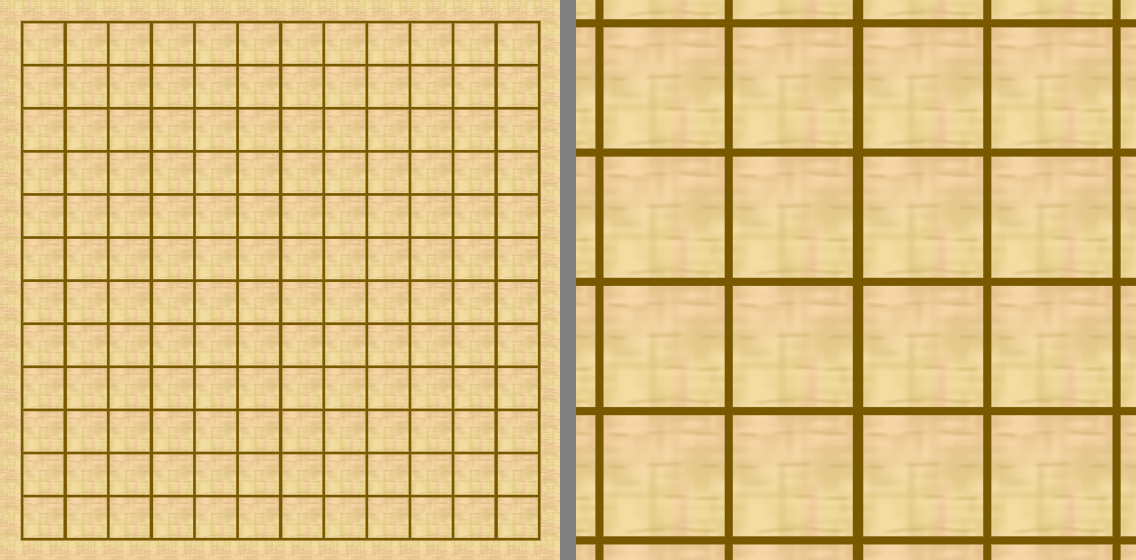
Left: the whole. Right: its middle third, enlarged.
Write a Shadertoy shader that draws this pattern.

```glsl
// A square board of 12 by 12 cells ruled in dark olive over pale wood.
// Each cell repeats one tile of grain, woven from periodic value noise
// stretched along and across; the rules are distances to whole numbers.

#define CELLS 12.0
#define ORIGIN vec2(0.0395, 0.0372)
#define CELL_SIZE 0.07695
#define THIN_HALF 0.0315
#define THICK_HALF 0.0405
#define MARGIN_SCALE 1.6
#define LINE_COLOR vec3(0.47, 0.35, 0.0)
#define PALE_WOOD vec3(0.955, 0.857, 0.652)
#define TAN_WOOD vec3(0.890, 0.785, 0.550)
#define DARK_GRAIN vec3(0.79, 0.67, 0.40)
#define PINK_TINT vec3(0.012, -0.018, 0.004)
#define YELLOW_TINT vec3(-0.008, 0.010, -0.045)

float hash(vec2 p) {
    return fract(sin(dot(p, vec2(127.1, 311.7))) * 43758.5453);
}

// Value noise that repeats once per unit tile, with freq lattice steps
float tileNoise(vec2 tile, vec2 freq, float seed) {
    vec2 p = tile * freq;
    vec2 i = floor(p);
    vec2 f = fract(p);
    f = f * f * (3.0 - 2.0 * f);
    vec2 a = mod(i, freq) + seed;
    vec2 b = mod(i + 1.0, freq) + seed;
    return mix(mix(hash(a), hash(vec2(b.x, a.y)), f.x),
               mix(hash(vec2(a.x, b.y)), hash(b), f.x), f.y);
}

vec3 wood(vec2 tile) {
    // Fibres along and across, plus broad blotches
    float along = tileNoise(tile, vec2(4.0, 20.0), 3.0);
    float across = tileNoise(tile, vec2(17.0, 4.0), 19.0);
    float blotch = tileNoise(tile, vec2(4.0, 5.0), 41.0);
    float tone = 0.40 * along + 0.36 * across + 0.24 * blotch;
    vec3 color = mix(PALE_WOOD, TAN_WOOD, smoothstep(0.2, 0.8, tone));

    // Thin broken cracks at four heights
    float bend = 0.06 * tileNoise(tile, vec2(5.0, 1.0), 7.0);
    float crack = abs(fract(tile.y * 4.0 + bend * 4.0) - 0.5) / 4.0;
    float broken = smoothstep(0.35, 0.8, tileNoise(tile, vec2(7.0, 4.0), 67.0));
    color = mix(color, DARK_GRAIN, 0.38 * broken * smoothstep(0.026, 0.004, crack));

    // Pink above and in one upright streak, yellow below
    vec2 f = fract(tile);
    float streak = smoothstep(0.10, 0.03, abs(f.x - 0.64)) * smoothstep(0.6, 0.3, f.y);
    float pink = max(streak, smoothstep(0.45, 0.9, f.y) * smoothstep(1.0, 0.94, f.y));
    float yellow = smoothstep(0.0, 0.12, f.y) * smoothstep(0.65, 0.2, f.y) * (1.0 - streak);
    return color + PINK_TINT * pink + YELLOW_TINT * yellow * (0.4 + 0.6 * blotch);
}

// A few upright rules are heavier than the rest
float uprightHalfWidth(float k) {
    bool heavy = k == 1.0 || k == 3.0 || k == 6.0 || k == 11.0;
    return heavy ? THICK_HALF : THIN_HALF;
}

void mainImage(out vec4 fragColor, in vec2 fragCoord) {
    float side = min(iResolution.x, iResolution.y);
    vec2 p = (fragCoord - 0.5 * iResolution.xy) / side + 0.5;
    vec2 board = (p - ORIGIN) / CELL_SIZE;
    float soft = 0.7 / (side * CELL_SIZE);

    // Signed distance to the frame's outer edge
    vec2 reach = abs(board - 0.5 * CELLS) - 0.5 * CELLS - THIN_HALF;
    float outside = max(reach.x, reach.y);

    // Grain: one tile per cell, finer in the margin
    float margin = smoothstep(-soft, soft, outside);
    vec3 color = mix(wood(board), wood(board * MARGIN_SCALE + 0.37), margin);

    // Ruled lines in both directions, cut off at the frame
    vec2 nearest = clamp(floor(board + 0.5), 0.0, CELLS);
    vec2 halfWidth = vec2(uprightHalfWidth(nearest.x), THIN_HALF);
    vec2 edge = abs(board - nearest) - halfWidth;
    float rule = max(min(edge.x, edge.y), outside);
    color = mix(color, LINE_COLOR, 1.0 - smoothstep(-soft, soft, rule));

    fragColor = vec4(color, 1.0);
}
```
